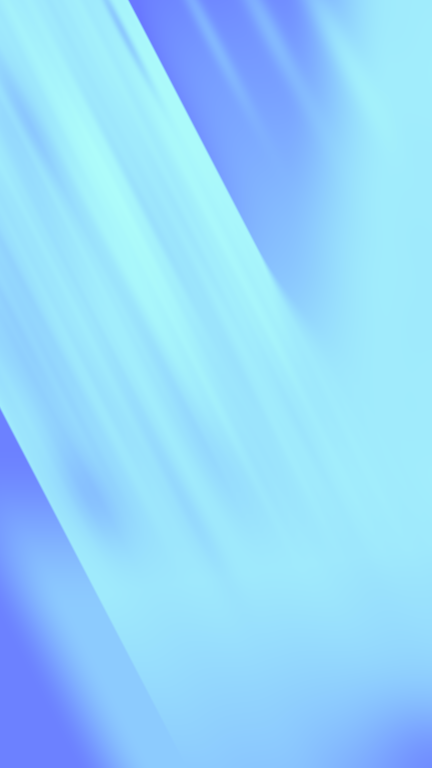
Write a Shadertoy shader that draws this background.

```glsl
#define ASPECT 0.5625
#define SLANT 0.52
#define RIGHT_EDGE 0.167
#define LEFT_EDGE -0.276
#define EDGE_SOFTNESS 0.0022
#define STREAK_DENSITY 38.0
#define STREAK_STRENGTH 0.13
#define RIPPLE 0.05

vec2 hashGradient(vec2 cell) {
    float angle = 6.2832 * fract(sin(dot(cell, vec2(127.1, 311.7))) * 43758.5);
    return vec2(cos(angle), sin(angle));
}

float gradientNoise(vec2 p) {
    vec2 cell = floor(p), f = fract(p);
    vec2 u = f * f * f * (f * (f * 6.0 - 15.0) + 10.0);
    vec2 e = vec2(1.0, 0.0);
    float a = dot(hashGradient(cell), f);
    float b = dot(hashGradient(cell + e.xy), f - e.xy);
    float c = dot(hashGradient(cell + e.yx), f - e.yx);
    float d = dot(hashGradient(cell + e.xx), f - e.xx);
    return mix(mix(a, b, u.x), mix(c, d, u.x), u.y);
}

// Elliptical Gaussian spot
float glow(vec2 p, vec2 center, vec2 radius) {
    vec2 d = (p - center) / radius;
    return exp(-dot(d, d));
}

// Indigo through sky blue to pale cyan
vec3 icePalette(float v) {
    return vec3(0.41 + 0.27 * v, 0.47 + v * (0.74 - 0.22 * v), 1.0 - 0.02 * v * v);
}

// Wide diagonal beam; q = (offset across the beam, depth from the top)
float beamLight(vec2 q) {
    float v = 0.78;
    v += 0.19 * glow(q, vec2(0.005, 0.27), vec2(0.032, 0.20));
    v += 0.16 * glow(q, vec2(0.147, 0.20), vec2(0.032, 0.32));
    v -= 0.22 * glow(q, vec2(-0.045, 0.16), vec2(0.030, 0.09));
    v -= 0.20 * glow(q, vec2(-0.20, 0.42), vec2(0.070, 0.20));
    v -= 0.26 * glow(q, vec2(-0.22, 0.65), vec2(0.040, 0.07));
    v -= 0.10 * glow(q, vec2(-0.03, 0.61), vec2(0.040, 0.10));
    v -= 0.12 * glow(q, vec2(-0.10, 0.66), vec2(0.018, 0.10));

    // Narrow creases
    v -= 0.15 * glow(q, vec2(0.050, 0.28), vec2(0.009, 0.22));
    v -= 0.40 * glow(q, vec2(0.138, 0.04), vec2(0.007, 0.08));

    // Fine streaks, dissolving downwards
    float streaks = gradientNoise(vec2(q.x * STREAK_DENSITY, q.y * 2.5))
                  + 0.5 * gradientNoise(vec2(q.x * STREAK_DENSITY * 2.2, q.y * 3.0 + 7.0));
    return v + STREAK_STRENGTH * streaks * (1.0 - smoothstep(0.45, 0.8, q.y));
}

// Shaded hollow on the upper right
float hollowLight(vec2 q, float x) {
    float shade = 0.70 * max(1.0 - q.y / 0.62, 0.0);
    float v = 0.81 - shade * (1.0 - smoothstep(0.37, 0.51, x));
    v -= 0.18 * exp(-max(q.x - RIGHT_EDGE, 0.0) / 0.03) * (1.0 - smoothstep(0.15, 0.45, q.y));
    for (int i = 0; i < 3; i++) {
        float k = float(i);
        v += 0.22 * glow(q, vec2(0.25 + 0.08 * k, 0.03), vec2(0.011 + 0.004 * k, 0.11));
    }
    return v;
}

// Dark lower left corner with a pale wedge
float cornerLight(vec2 q) {
    return 0.05 + 0.47 * smoothstep(-0.42, -0.32, q.x) * smoothstep(0.58, 0.80, q.y);
}

void mainImage(out vec4 fragColor, in vec2 fragCoord) {
    vec2 uv = fragCoord / iResolution.xy;
    float x = uv.x * ASPECT;
    float depth = 1.0 - uv.y;
    vec2 q = vec2(x - SLANT * depth, depth);

    // Beam over hollow; their border melts away with depth
    float blur = mix(EDGE_SOFTNESS, 0.09, smoothstep(0.32, 0.60, depth));
    float outside = smoothstep(-blur, blur, q.x - RIGHT_EDGE);
    float v = mix(beamLight(q), hollowLight(q, x), outside);

    // Darkening towards the bottom right
    v -= 1.1 * max(depth + 0.15 * (x - 0.3) - 0.75, 0.0);
    v -= 0.32 * glow(vec2(x, depth), vec2(ASPECT, 1.0), vec2(0.12, 0.09));
    v += RIPPLE * gradientNoise(vec2(q.x * 9.0, depth * 6.0));

    // Lower left corner
    float inside = smoothstep(-EDGE_SOFTNESS, EDGE_SOFTNESS, q.x - LEFT_EDGE);
    v = mix(cornerLight(q), v, inside);

    fragColor = vec4(icePalette(clamp(v, 0.0, 1.0)), 1.0);
}
```
